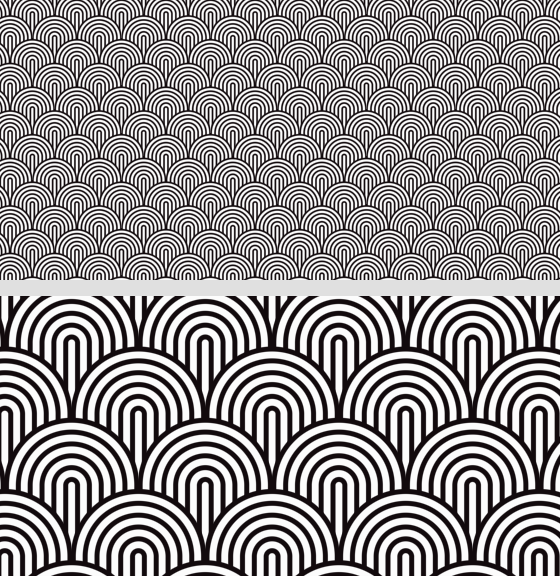
Top: the whole. Bottom: its middle third, enlarged.
Write a Shadertoy shader that draws this pattern.

```glsl
const vec3 INK = vec3(0.07, 0.04, 0.05);
const vec3 PAPER = vec3(0.99);

const float SPACING = 0.1591;             // column pitch in canvas heights
const vec2 ANCHOR = vec2(0.8315, 0.526);  // centre of one arch, in canvas heights
const float ROW_STEP = 0.533;             // row pitch in column pitches
const float RINGS = 6.0;
const float LINE_RATIO = 0.42;            // inked part of each ring pitch
const float OUTER_RADIUS = 0.506;         // neighbours barely overlap, without a gap
const float RING_PITCH = OUTER_RADIUS / (RINGS - 0.5 + 0.5 * LINE_RATIO);

// Coverage of the region where dist is negative
float coverage(float dist, float pixel) {
    return 1.0 - smoothstep(-0.8 * pixel, 0.8 * pixel, dist);
}

// Distance from the spine of an arch: round above its centre, straight legs below
float archRadius(vec2 p, float row) {
    float x = p.x - 0.5 * mod(row, 2.0);
    x -= floor(x + 0.5);
    return length(vec2(x, max(p.y - row * ROW_STEP, 0.0)));
}

// Concentric lines, solid beyond the middle of the outermost one
float ringInk(float radius, float pixel) {
    float rings = min(radius / RING_PITCH, RINGS - 0.5);
    float lineDist = abs(fract(rings) - 0.5) - 0.5 * LINE_RATIO;
    return coverage(lineDist * RING_PITCH, pixel);
}

void mainImage(out vec4 fragColor, in vec2 fragCoord) {
    vec2 p = (fragCoord / iResolution.y - ANCHOR) / SPACING;
    float pixel = 1.0 / (iResolution.y * SPACING);

    // Each row of caps overlaps the legs of the row above it
    float row = floor(p.y / ROW_STEP);
    float frontRadius = archRadius(p, row);
    float backRadius = archRadius(p, row + 1.0);

    float frontMask = coverage(frontRadius - OUTER_RADIUS, pixel);
    float ink = mix(ringInk(backRadius, pixel), ringInk(frontRadius, pixel), frontMask);

    fragColor = vec4(mix(PAPER, INK, ink), 1.0);
}
```
